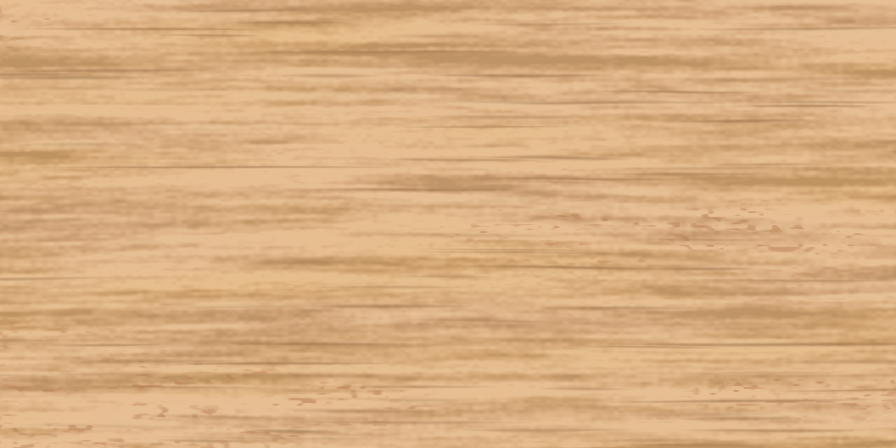
Give the GLSL for this texture, as a WebGL 1 fragment shader.

```glsl
precision highp float;

uniform vec2 u_resolution;

const vec3 DARK_GRAIN = vec3(0.750, 0.580, 0.395);
const vec3 TAN_GRAIN = vec3(0.820, 0.645, 0.455);
const vec3 BASE_WOOD = vec3(0.862, 0.692, 0.510);
const vec3 PALE_WOOD = vec3(0.902, 0.745, 0.565);
const vec3 STREAK_BROWN = vec3(0.590, 0.425, 0.275);
const vec3 PORE_RUST = vec3(0.725, 0.490, 0.325);

float hash(vec2 p) {
  vec3 q = fract(vec3(p.xyx) * 0.1031);
  q += dot(q, q.yzx + 33.33);
  return fract((q.x + q.y) * q.z);
}

float noise(vec2 p) {
  vec2 cell = floor(p);
  vec2 f = fract(p);
  f = f * f * (3.0 - 2.0 * f);
  float low = mix(hash(cell), hash(cell + vec2(1.0, 0.0)), f.x);
  float high = mix(hash(cell + vec2(0.0, 1.0)), hash(cell + 1.0), f.x);
  return mix(low, high, f.y);
}

// One row of 1D noise with its own horizontal offset
float strand(float x, float row, float seed) {
  x += 60.0 * hash(vec2(row, seed));
  float cell = floor(x);
  float a = hash(vec2(cell, row + seed));
  float b = hash(vec2(cell + 1.0, row + seed));
  return mix(a, b, smoothstep(0.0, 1.0, x - cell));
}

// Stretched fibres, centred on zero
float fibres(vec2 p, vec2 scale, float seed) {
  p *= scale;
  float row = floor(p.y);
  float blend = smoothstep(0.0, 1.0, p.y - row);
  return mix(strand(p.x, row, seed), strand(p.x, row + 1.0, seed), blend) - 0.5;
}

// Sparse tapered lines, at most one per cell
float streaks(vec2 p, float rows, float span, float density, float seed) {
  float row = floor(p.y * rows);
  float x = p.x / span + 20.0 * hash(vec2(row, seed));
  vec2 id = vec2(floor(x), row + seed);
  float halfLength = mix(0.18, 0.46, hash(id + 7.3));
  float center = mix(halfLength, 1.0 - halfLength, hash(id + 19.1));
  float along = (fract(x) - center) / halfLength;
  float taper = max(0.0, 1.0 - along * along);
  float lineY = mix(0.3, 0.7, hash(id + 31.7)) + 0.06 * along * (hash(id + 3.9) - 0.5);
  float across = (fract(p.y * rows) - lineY) / rows;
  float width = mix(0.0025, 0.0050, hash(id + 43.3)) * (0.5 + 0.5 * taper);
  float strength = step(hash(id + 53.9), density) * mix(0.25, 1.0, hash(id + 61.1));
  return strength * taper * exp(-across * across / (width * width));
}

// Short thin dashes gathered in long patches
float pores(vec2 p) {
  float patches = smoothstep(0.50, 0.85, noise(p * vec2(1.6, 8.0) + 11.0));
  float dashes = smoothstep(0.58, 0.90, fibres(p, vec2(55.0, 160.0), 71.0) + 0.5);
  float rows = smoothstep(-0.15, 0.25, fibres(p, vec2(6.0, 75.0), 59.0));
  return dashes * rows * (0.15 + 0.85 * patches);
}

// Wood colour by tone, in standard deviations from the mean
vec3 woodColor(float tone) {
  vec3 color = mix(DARK_GRAIN, TAN_GRAIN, clamp((tone + 2.1) / 1.3, 0.0, 1.0));
  color = mix(color, BASE_WOOD, clamp((tone + 0.8) / 0.9, 0.0, 1.0));
  return mix(color, PALE_WOOD, clamp((tone - 0.1) / 1.2, 0.0, 1.0));
}

void main() {
  vec2 p = gl_FragCoord.xy / u_resolution.y;

  // Slight waviness of the grain
  vec2 q = p;
  q.y += 0.014 * (noise(p * vec2(1.3, 2.5)) - 0.5);
  q.y += 0.003 * (noise(p * vec2(5.0, 9.0) + 40.0) - 0.5);

  // Layered fibres from broad bands to fine threads
  float tone = 0.50 * fibres(q, vec2(1.5, 12.0), 3.0);
  tone += 0.78 * fibres(q, vec2(2.0, 30.0), 17.0);
  tone += 0.85 * fibres(q, vec2(3.0, 62.0), 29.0);
  tone += 0.68 * fibres(q, vec2(6.0, 115.0), 41.0);
  tone += 0.40 * fibres(q, vec2(24.0, 128.0), 47.0);
  tone += 0.32 * (noise(p * vec2(80.0, 125.0)) - 0.5);
  vec3 color = woodColor(tone / 0.30 + 0.16);

  // Drift between golden and greyer wood
  float drift = fibres(q, vec2(1.4, 14.0), 83.0);
  color += drift * vec3(0.002, 0.008, 0.045);

  // Rusty pores and long brown streaks
  color = mix(color, PORE_RUST, 0.55 * pores(q));
  float lines = 0.0;
  for (int i = 0; i < 3; i++) {
    float layer = float(i);
    lines = max(lines, streaks(q, 15.0 + 9.0 * layer, 0.95 - 0.22 * layer, 0.42, 101.0 + 37.0 * layer));
  }
  color = mix(color, STREAK_BROWN, 0.55 * lines);

  gl_FragColor = vec4(color, 1.0);
}
```
